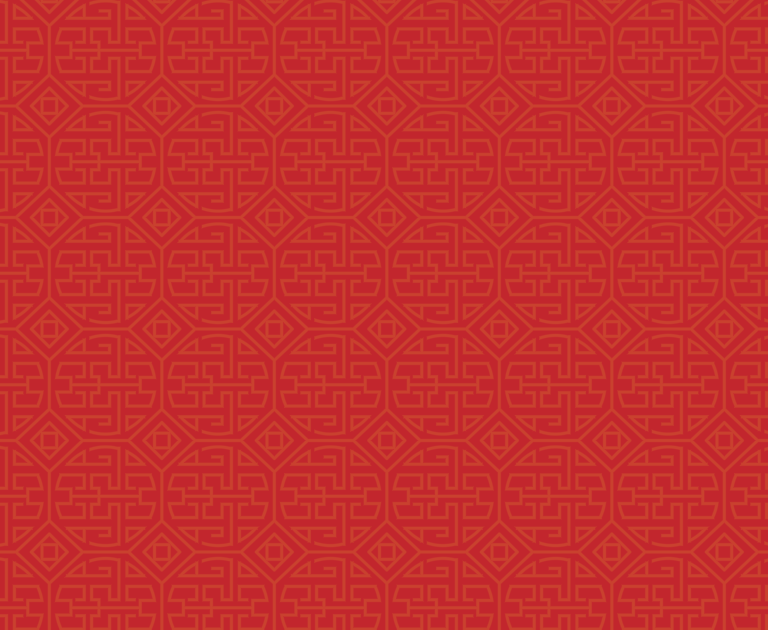
A WebGL 1 fragment shader for this pattern:

```glsl
precision mediump float;

uniform vec2 u_resolution;

#define CANVAS_HEIGHT 945.0
#define PERIOD vec2(168.75, 167.25)
#define DIAMOND_ORIGIN vec2(74.0, 117.0)
#define LINE_HALF_WIDTH 2.3
#define EDGE_SOFTNESS 0.6
#define MEDALLION_RADIUS 74.0
#define GROUND vec3(0.76, 0.15, 0.175)
#define LINE vec3(0.79, 0.255, 0.18)

float segment(vec2 p, vec2 a, vec2 b) {
  vec2 ab = b - a;
  return length(p - a - ab * clamp(dot(p - a, ab) / dot(ab, ab), 0.0, 1.0));
}

// Axis-aligned strokes with square ends
float across(vec2 p, float x0, float x1, float y) {
  return max(abs(p.y - y), abs(p.x - 0.5 * (x0 + x1)) - 0.5 * (x1 - x0));
}

float upright(vec2 p, float x, float y0, float y1) {
  return across(p.yx, y0, y1, x);
}

// Octagon frame and nested diamond, measured from a diamond centre
float lattice(vec2 c) {
  float d = segment(c, vec2(50.0, 0.0), vec2(0.0, 47.0));
  d = min(d, across(c, 50.0, 90.0, 0.0));
  d = min(d, upright(c, 0.0, 47.0, 90.0));
  d = min(d, segment(c, vec2(27.0, 0.0), vec2(0.0, 27.0)));
  return min(d, abs(max(c.x, c.y) - 11.0));
}

// Broken rim, corner wedges, hooks and side brackets: one quadrant
float quadrant(vec2 a) {
  float rim = abs(length(a) - MEDALLION_RADIUS);
  float d = max(rim, abs(a.y - 21.5) - 10.5);
  d = min(d, max(rim, max(48.0 - a.y, 32.0 - a.x)));
  d = min(d, across(a, 32.0, 57.0, 48.0));
  d = min(d, upright(a, 32.0, 48.0, 67.0));
  d = min(d, across(a, 32.0, 67.0, 32.0));
  d = min(d, upright(a, 32.0, 12.0, 32.0));
  d = min(d, across(a, 32.0, 43.0, 12.0));
  d = min(d, across(a, 52.0, 73.0, 11.0));
  return min(d, upright(a, 52.0, 0.0, 11.0));
}

// Central fret, asymmetric left to right and mirrored vertically
float fret(vec2 p) {
  float rim = abs(length(p) - MEDALLION_RADIUS);
  float d = max(rim, max(abs(p.x + 1.0) - 21.0, -p.y));
  d = min(d, upright(p, 20.0, 12.0, 72.0));
  d = min(d, across(p, 6.0, 20.0, 12.0));
  d = min(d, upright(p, 6.0, 12.0, 32.0));
  d = min(d, across(p, -21.0, 6.0, 32.0));
  d = min(d, upright(p, -21.0, 12.0, 32.0));
  d = min(d, across(p, -21.0, -10.0, 12.0));
  d = min(d, upright(p, -10.0, 0.0, 12.0));
  d = min(d, across(p, -52.0, 52.0, 0.0));
  // Inner curl
  d = min(d, across(p, -32.0, 6.0, 48.0));
  d = min(d, upright(p, 6.0, 48.0, 59.0));
  return min(d, across(p, -8.0, 6.0, 59.0));
}

void main() {
  float unitsPerPixel = CANVAS_HEIGHT / u_resolution.y;
  vec2 p = gl_FragCoord.xy * unitsPerPixel;
  vec2 cell = mod(p - DIAMOND_ORIGIN, PERIOD) - 0.5 * PERIOD;
  vec2 mirrored = abs(cell);

  float d = lattice(0.5 * PERIOD - mirrored);
  d = min(d, quadrant(mirrored));
  d = min(d, fret(vec2(cell.x, mirrored.y)));

  float blur = 0.5 * unitsPerPixel + EDGE_SOFTNESS;
  float ink = 1.0 - smoothstep(-blur, blur, d - LINE_HALF_WIDTH);
  gl_FragColor = vec4(mix(GROUND, LINE, ink), 1.0);
}
```
